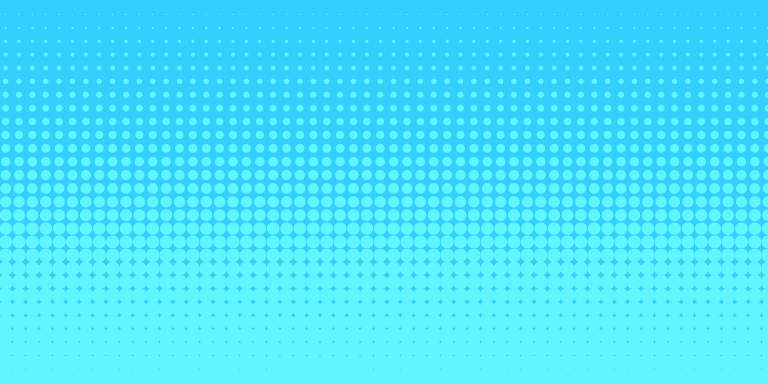
This background is drawn by a Shadertoy shader. Its source:

```glsl
// Halftone fade: a square grid of pale cyan dots over a sky blue ground.
// Dots grow row by row from specks at the top until they overlap at the
// bottom, leaving only small four-pointed gaps of the ground colour.

const vec3 SKY_BLUE  = vec3(0.195, 0.810, 1.0);
const vec3 PALE_CYAN = vec3(0.380, 0.960, 1.0);

const float PITCH = 0.03484;                 // dot spacing, in canvas heights
const vec2 FIRST_DOT = vec2(0.0146, 0.0029); // offset from the top left corner
const float FULL_RADIUS = 0.7071;            // in cells: closes the diagonal gaps
const float GROWTH = 0.8;                    // exponent of the radius ramp

// Dot radius in cells at a given depth (0 = top, 1 = bottom).
float dotRadius(float depth) {
    return FULL_RADIUS * pow(clamp(depth, 0.0, 1.0), GROWTH);
}

// Antialiased disc; dots smaller than a pixel fade out.
float discCoverage(vec2 offset, float radius, float pixel) {
    float edge = clamp(0.5 + (radius - length(offset)) / pixel, 0.0, 1.0);
    return edge * clamp(2.0 * radius / pixel, 0.0, 1.0);
}

// Union of the nearest column's dots in the current and adjacent rows.
float halftone(vec2 cell, float pixel) {
    vec2 nearest = floor(cell + 0.5);
    float coverage = 0.0;
    for (int i = -1; i <= 1; i++) {
        vec2 center = nearest + vec2(0.0, float(i));
        float depth = FIRST_DOT.y + center.y * PITCH;
        coverage = max(coverage, discCoverage(cell - center, dotRadius(depth), pixel));
    }
    return coverage;
}

void mainImage(out vec4 fragColor, in vec2 fragCoord) {
    // Height units, with y measured downward from the top edge.
    vec2 position = vec2(fragCoord.x, iResolution.y - fragCoord.y) / iResolution.y;
    vec2 cell = (position - FIRST_DOT) / PITCH;
    float pixel = 1.0 / (iResolution.y * PITCH);

    fragColor = vec4(mix(SKY_BLUE, PALE_CYAN, halftone(cell, pixel)), 1.0);
}
```
